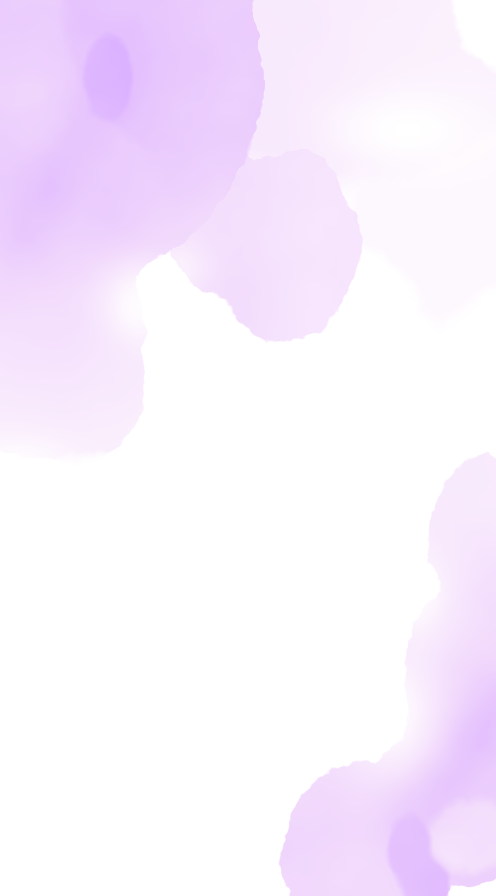
Write a Shadertoy shader that draws this background.

```glsl
// Soft lilac watercolour washes bleeding in from two corners of white paper.

// Unit gradient vector for a lattice cell.
vec2 latticeGradient(vec2 cell) {
    vec3 h = fract(vec3(cell.xyx) * vec3(0.1031, 0.1030, 0.0973));
    h += dot(h, h.yzx + 33.33);
    float angle = 6.2832 * fract((h.x + h.y) * h.z);
    return vec2(cos(angle), sin(angle));
}

float gradientNoise(vec2 p) {
    vec2 i = floor(p), f = fract(p);
    vec2 u = f * f * f * (f * (f * 6.0 - 15.0) + 10.0);
    vec2 e = vec2(0.0, 1.0);
    float a = dot(latticeGradient(i), f);
    float b = dot(latticeGradient(i + e.yx), f - e.yx);
    float c = dot(latticeGradient(i + e.xy), f - e.xy);
    float d = dot(latticeGradient(i + e.yy), f - e.yy);
    return mix(mix(a, b, u.x), mix(c, d, u.x), u.y);
}

float fbm(vec2 p) {
    float sum = 0.0, amplitude = 0.6;
    for (int i = 0; i < 4; i++) {
        sum += amplitude * gradientNoise(p);
        p = mat2(1.6, 1.2, -1.2, 1.6) * p + 7.3;
        amplitude *= 0.5;
    }
    return sum;
}

// Approximate signed distance to an axis-aligned ellipse.
float ellipse(vec2 p, vec2 center, vec2 radii) {
    return (length((p - center) / radii) - 1.0) * min(radii.x, radii.y);
}

float smoothUnion(float a, float b, float k) {
    float h = max(k - abs(a - b), 0.0) / k;
    return min(a, b) - 0.25 * k * h * h;
}

float inside(float d, float softness) {
    return 1.0 - smoothstep(-softness, softness, d);
}

float glow(vec2 p, vec2 center, vec2 radii) {
    vec2 q = (p - center) / radii;
    return exp(-dot(q, q));
}

// Blurred brush stroke between two points.
float streak(vec2 p, vec2 a, vec2 b, float width) {
    vec2 ab = b - a;
    float t = clamp(dot(p - a, ab) / dot(ab, ab), 0.0, 1.0);
    float d = length(p - a - t * ab) / width;
    return exp(-d * d);
}

// Pigment of the upper washes, from pale right to deep left.
float upperWashes(vec2 p, float rough, float mottle, float px) {
    float pale = inside(ellipse(p, vec2(0.391, 0.961), vec2(0.234, 0.169)) + rough, 0.03);
    pale *= 1.0 - inside(ellipse(p, vec2(0.560, 0.987), vec2(0.055, 0.062)) + rough, 0.004);
    pale *= mix(0.28, 0.17, smoothstep(0.3, 0.55, p.x));

    float veil = ellipse(p, vec2(0.488, 0.779), vec2(0.098, 0.085));
    veil = smoothUnion(veil, ellipse(p, vec2(0.495, 0.694), vec2(0.033, 0.052)), 0.03);
    veil = smoothUnion(veil, ellipse(p, vec2(0.547, 0.759), vec2(0.065, 0.078)), 0.03);
    float right = max(pale, 0.10 * inside(veil + rough, 0.008));
    right *= 1.0 - glow(p, vec2(0.455, 0.855), vec2(0.085, 0.045));

    float middle = ellipse(p, vec2(0.323, 0.724), vec2(0.077, 0.108));
    middle = smoothUnion(middle, ellipse(p, vec2(0.247, 0.753), vec2(0.065, 0.078)), 0.02);
    float middleTone = mix(0.46, 0.34, smoothstep(0.22, 0.36, p.x));
    middleTone *= 1.0 - 0.6 * glow(p, vec2(0.20, 0.70), vec2(0.035));
    middleTone *= inside(middle + rough, px);

    float left = ellipse(p, vec2(0.104, 0.922), vec2(0.191, 0.228));
    left = smoothUnion(left, ellipse(p, vec2(0.046, 0.629), vec2(0.117, 0.141)), 0.02);
    left = smoothUnion(left, ellipse(p, vec2(0.098, 0.551), vec2(0.056, 0.060)), 0.02);
    float tone = mix(0.20, 0.66, smoothstep(0.46, 0.82, p.y));
    tone -= 0.12 * smoothstep(0.12, 0.26, p.x) * (1.0 - smoothstep(0.74, 0.9, p.y));
    tone -= 0.10 * glow(p, vec2(0.03, 0.91), vec2(0.05, 0.08));
    tone += 0.16 * streak(p, vec2(0.11, 0.883), vec2(0.029, 0.746), 0.032);
    float stain = ellipse(p, vec2(0.20, 0.99), vec2(0.13, 0.16));
    tone += 0.11 * inside(stain + rough, 0.008) * (1.0 - smoothstep(0.1, 0.25, p.x));
    float bloom = ellipse(p, vec2(0.121, 0.913), vec2(0.027, 0.048));
    tone = mix(tone, 0.96, 0.85 * inside(bloom + 0.5 * rough, 0.004));
    tone *= 1.0 - 0.9 * glow(p, vec2(0.155, 0.66), vec2(0.045, 0.05));
    tone *= 1.0 - 0.8 * glow(p, vec2(0.02, 0.48), vec2(0.06, 0.03));
    float edge = mix(px, 0.012, smoothstep(0.05, 0.3, mottle));
    return max(max(right, middleTone), tone * inside(left + rough, edge));
}

// Pigment of the lower right wash.
float lowerWash(vec2 p, float rough, float px) {
    float d = ellipse(p, vec2(0.553, 0.395), vec2(0.074, 0.095));
    d = smoothUnion(d, ellipse(p, vec2(0.560, 0.232), vec2(0.107, 0.143)), 0.02);
    d = smoothUnion(d, ellipse(p, vec2(0.508, 0.102), vec2(0.100, 0.090)), 0.02);
    d = smoothUnion(d, ellipse(p, vec2(0.410, 0.043), vec2(0.095, 0.107)), 0.01);
    float tone = mix(0.50, 0.26, smoothstep(0.08, 0.48, p.y));
    tone += 0.12 * smoothstep(0.46, 0.56, p.x) * (1.0 - smoothstep(0.3, 0.45, p.y));
    tone += 0.22 * streak(p, vec2(0.56, 0.21), vec2(0.46, 0.09), 0.04);
    float patchEdge = ellipse(p, vec2(0.527, 0.069), vec2(0.046, 0.040));
    tone -= 0.20 * inside(patchEdge + rough, 0.008);
    float bloom = ellipse(p, vec2(0.456, 0.052), vec2(0.023, 0.042));
    bloom = smoothUnion(bloom, ellipse(p, vec2(0.475, 0.01), vec2(0.026, 0.03)), 0.01);
    tone = mix(tone, 0.88, 0.8 * inside(bloom + 0.5 * rough, 0.004));
    tone *= 1.0 - 0.9 * glow(p, vec2(0.436, 0.205), vec2(0.05, 0.07));
    tone *= 1.0 - 0.8 * glow(p, vec2(0.465, 0.335), vec2(0.035, 0.05));
    return tone * inside(d + rough, px);
}

void mainImage(out vec4 fragColor, in vec2 fragCoord) {
    vec2 p = fragCoord / iResolution.y;
    float px = 1.0 / iResolution.y;
    float mottle = fbm(p * 9.0);
    float rough = 0.014 * fbm(p * 16.0 + 3.0) + 0.006 * fbm(p * 55.0);
    float t = max(upperWashes(p, rough, mottle, px), lowerWash(p, rough, px));
    t = clamp(t * (1.0 + 0.22 * mottle), 0.0, 1.0);
    // Pigment ramp: white paper through pink lilac to violet.
    vec3 color = vec3(1.0 - 0.08 * t - 0.06 * t * t, 1.0 - 0.30 * t, 1.0 - 0.04 * t * (1.0 - t));
    fragColor = vec4(color, 1.0);
}
```
